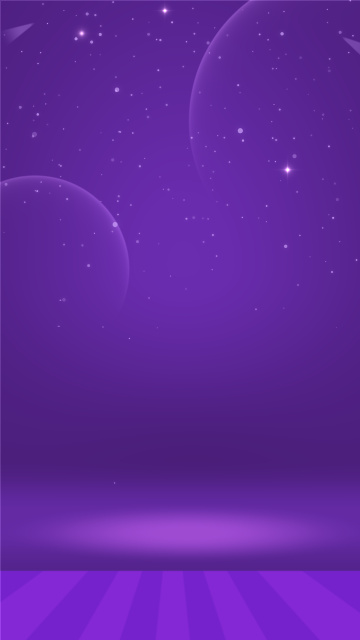
Write a Shadertoy shader that draws this background.

```glsl
// Violet stage: starry glow, two rimmed planets, a lit floor and a sunburst strip.

float hash(vec2 p) {
    return fract(sin(dot(p, vec2(127.1, 311.7))) * 43758.55);
}

// Planet edge: a thin bright rim with a soft inner falloff, fading downwards
float planetRim(vec2 p, vec2 center, float radius, float px) {
    vec2 d = p - center;
    float depth = radius - length(d);
    float inside = smoothstep(-px, px, depth);
    float glow = 0.6 * exp(-max(depth, 0.0) / 0.007) + 0.4 * exp(-max(depth, 0.0) / 0.035);
    return inside * glow * smoothstep(-0.6, 0.6, d.y / radius);
}

// One jittered dot per cell; the threshold sets how many cells are lit
float starLayer(vec2 p, float cells, float radius, float density, float px) {
    vec2 id = floor(p * cells);
    vec2 jitter = 0.2 + 0.6 * vec2(hash(id + cells), hash(id + cells + 37.0));
    float d = length(p - (id + jitter) / cells);
    float size = radius * (0.6 + 0.7 * hash(id + 11.0));
    float lit = step(hash(id + cells * 3.0), density);
    float disc = 1.0 - smoothstep(size - 0.6 * px, size + 0.6 * px, d);
    float halo = 0.12 * exp(-d * d / (size * size * 4.0));
    return lit * (disc + halo) * (0.25 + 0.75 * hash(id + 71.0));
}

// Round glow with a four-pointed flare
float sparkle(vec2 p, vec2 center, float size, float flare) {
    vec2 d = abs(p - center) / size;
    float core = exp(-dot(d, d) * 18.0) + 0.3 * exp(-dot(d, d) * 3.0);
    float arms = exp(-d.x * 14.0 - d.y * 2.5) + exp(-d.y * 14.0 - d.x * 2.5);
    return core + flare * arms;
}

// Pale wedge that opens away from its tip
float shard(vec2 p, vec2 tip, vec2 dir, float len, float px) {
    vec2 d = p - tip;
    float along = dot(d, dir);
    float across = abs(dot(d, vec2(-dir.y, dir.x)));
    float edge = smoothstep(px, -px, across - 0.22 * along);
    return edge * smoothstep(0.0, 0.02, along) * smoothstep(len, len * 0.4, along);
}

void mainImage(out vec4 fragColor, in vec2 fragCoord) {
    // Width runs from 0 to 1, height from 0 to 16/9
    vec2 p = fragCoord / iResolution.xy * vec2(1.0, 16.0 / 9.0);
    float px = 1.0 / iResolution.x;

    // Wall with a broad central glow and a dark hollow above the floor
    vec2 g = p - vec2(0.51, 1.04);
    g /= vec2(0.49, g.y > 0.0 ? 0.72 : 0.35);
    vec3 color = mix(vec3(0.295, 0.12, 0.485), vec3(0.418, 0.175, 0.69), exp(-dot(g, g)));
    vec2 hollow = (p - vec2(0.53, 0.53)) / vec2(0.32, 0.14);
    color *= 1.0 - 0.06 * exp(-dot(hollow, hollow));

    // Planets
    vec3 rimColor = vec3(0.36, 0.30, 0.34);
    color += rimColor * 0.55 * planetRim(p, vec2(0.097, 1.028), 0.262, px);
    color += rimColor * 0.65 * planetRim(p, vec2(0.942, 1.442), 0.417, px);

    // Corner shards
    color += 0.16 * shard(p, vec2(0.10, 1.716), normalize(vec2(-1.0, -0.5)), 0.11, px);
    color += 0.14 * shard(p, vec2(0.945, 1.678), normalize(vec2(1.0, -0.6)), 0.13, px);

    // Stars thin out towards the middle of the wall
    float crowd = smoothstep(0.72, 1.4, p.y);
    float stars = 0.0;
    for (int i = 0; i < 4; i++) {
        float k = float(i);
        stars += starLayer(p, 8.0 + 6.0 * k, 0.0056 / (1.0 + 0.7 * k), 0.22 * crowd, px);
    }
    color = mix(color, vec3(0.76, 0.58, 0.95), clamp(stars * 0.8, 0.0, 1.0));
    float flares = sparkle(p, vec2(0.458, 1.748), 0.022, 0.7)
                 + sparkle(p, vec2(0.799, 1.306), 0.026, 0.8)
                 + sparkle(p, vec2(0.227, 1.685), 0.025, 0.1);
    color += vec3(0.55, 0.48, 0.42) * flares;

    // Floor with its soft elliptical spotlight
    vec3 floorColor = mix(vec3(0.33, 0.14, 0.55), vec3(0.39, 0.165, 0.645),
                          smoothstep(0.19, 0.30, p.y));
    color = mix(color, floorColor, smoothstep(0.50, 0.35, p.y));
    float spot = length((p - vec2(0.52, 0.297)) / vec2(0.48, 0.077));
    color = mix(color, vec3(0.62, 0.295, 0.825), smoothstep(1.1, 0.15, spot));

    // Sunburst strip
    vec2 r = p - vec2(0.48, 0.453);
    float wave = cos(atan(r.x, -r.y) * 15.0);
    float ray = smoothstep(-1.0, 1.0, wave * length(r) / (15.0 * px));
    vec3 strip = mix(vec3(0.46, 0.135, 0.80), vec3(0.515, 0.155, 0.83), ray);
    color = mix(color, strip, smoothstep(px, -px, p.y - 0.192));

    // Thin light line along the left and top sides
    float side = min(p.x, 16.0 / 9.0 - p.y);
    color += 0.10 * smoothstep(0.004, 0.001, side);

    fragColor = vec4(clamp(color, 0.0, 1.0), 1.0);
}
```
